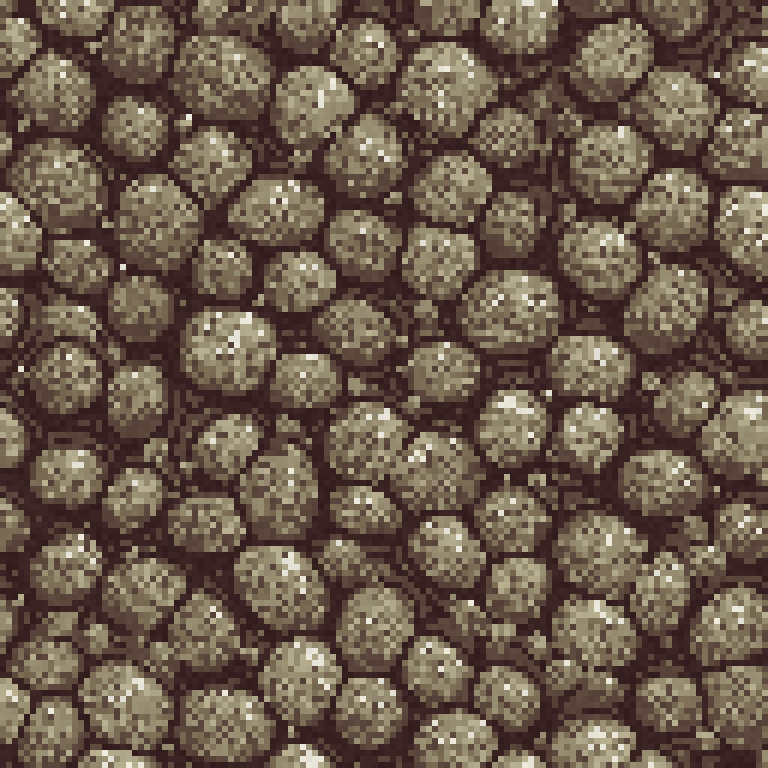
This texture is drawn by a WebGL 2 fragment shader. Its source:

```glsl
#version 300 es
precision highp float;

uniform vec2 u_resolution;
out vec4 fragColor;

const float BLOCKS = 128.0;        // mosaic blocks across the canvas
const float STONES = 9.0;          // large stones across the canvas
const float PEBBLE_SCALE = 2.3;    // pebble cells per stone cell
const float TILT = -0.48;          // slope of the rows of stones
const vec2 LIGHT = vec2(0.35, 0.94);

struct Stone {
  float dist;     // signed distance to the nearest outline
  float second;   // distance to the next outline
  vec2 local;     // position relative to centre and radius
  float seed;
};

float hash(vec2 p) {
  vec3 q = fract(vec3(p.xyx) * 0.1031);
  q += dot(q, q.yzx + 33.33);
  return fract((q.x + q.y) * q.z);
}

vec2 hash2(vec2 p) {
  return vec2(hash(p + 17.0), hash(p + 71.0));
}

mat2 rotation(float angle) {
  float c = cos(angle), s = sin(angle);
  return mat2(c, s, -s, c);
}

// Rounded, slightly boxy ellipse of unit size
float roundness(vec2 q, float seed) {
  float stretch = mix(0.86, 1.2, fract(seed * 13.7));
  q = abs(rotation((fract(seed * 7.3) - 0.5) * 1.2) * q);
  q = pow(q * vec2(1.0 / stretch, stretch), vec2(2.4));
  return pow(q.x + q.y, 1.0 / 2.4);
}

void addStone(inout Stone s, vec2 offset, float radius, float seed) {
  vec2 local = offset / radius;
  float d = (roundness(local, seed) - 1.0) * radius;
  if (d < s.dist) {
    s = Stone(d, s.dist, local, seed);
  } else {
    s.second = min(s.second, d);
  }
}

Stone largeStones(vec2 p) {
  Stone s = Stone(9.0, 9.0, vec2(0.0), 0.0);
  float row = floor(p.y);
  for (int y = -1; y <= 1; y++) {
    float r = row + float(y);
    float shift = 0.5 * mod(r, 2.0);
    for (int x = -1; x <= 1; x++) {
      vec2 id = vec2(floor(p.x - shift) + float(x), r);
      vec2 centre = id + vec2(shift, 0.0) + 0.5 + (hash2(id) - 0.5) * 0.42;
      float seed = hash(id + 137.0);
      addStone(s, p - centre, mix(0.32, 0.53, hash(id + 211.0)), seed);
    }
  }
  return s;
}

// Pebbles shrink to fit the gaps between the large stones
Stone pebbles(vec2 p) {
  Stone s = Stone(9.0, 9.0, vec2(0.0), 0.0);
  vec2 cell = floor(p * PEBBLE_SCALE);
  for (int y = -1; y <= 1; y++) {
    for (int x = -1; x <= 1; x++) {
      vec2 id = cell + vec2(x, y);
      vec2 centre = (id + 0.2 + 0.6 * hash2(id + 307.0)) / PEBBLE_SCALE;
      float radius = min(0.23, largeStones(centre).dist - 0.05);
      if (radius > 0.05) addStone(s, p - centre, radius, hash(id + 401.0));
    }
  }
  return s;
}

// Lit dome with sparse grains and a fine checker dither
float stoneTone(Stone s, vec2 light, float grain, float checker) {
  float dome = dot(s.local, light);
  float rim = smoothstep(0.55, 1.05, length(s.local));
  float shine = 1.0 - smoothstep(0.1, 0.55, length(s.local - light * 0.6));
  float tone = 0.5 + 0.2 * dome - 0.17 * rim + 0.24 * shine * s.seed;
  tone += (s.seed - 0.5) * 0.2 + checker * 0.06 + grain * abs(grain) * 0.46;
  return max(tone, 0.15);
}

vec3 palette(float tone) {
  if (tone < 0.1) return vec3(0.22, 0.13, 0.13);
  if (tone < 0.27) return vec3(0.35, 0.27, 0.23);
  if (tone < 0.47) return vec3(0.48, 0.42, 0.33);
  if (tone < 0.72) return vec3(0.59, 0.55, 0.44);
  if (tone < 0.96) return vec3(0.70, 0.67, 0.55);
  return vec3(0.91, 0.90, 0.85);
}

void main() {
  vec2 uv = gl_FragCoord.xy / min(u_resolution.x, u_resolution.y);
  vec2 block = floor(uv * BLOCKS);
  mat2 turn = rotation(-TILT);
  vec2 p = turn * ((block + 0.5) / BLOCKS * STONES) + 40.0;
  vec2 light = turn * LIGHT;

  float grain = hash(block + 503.0) * 2.0 - 1.0;
  float checker = mod(block.x + block.y, 2.0) * 2.0 - 1.0;
  Stone big = largeStones(p);

  // Mortar with a dark contour, wider on the shaded side
  float side = dot(normalize(big.local + 0.0001), light);
  float contour = step(0.035, big.dist) * step(big.dist, 0.125 - 0.03 * side);
  float seam = step(big.second - big.dist, 0.075) * step(-0.12, big.dist);
  float tone = max(contour, seam) > 0.5 ? 0.0 : 0.2;
  if (tone > 0.1 && grain > 0.8) tone = 0.35;

  if (big.dist < 0.0 && seam < 0.5) {
    tone = stoneTone(big, light, grain, checker);
  } else if (big.dist > 0.05) {
    Stone small = pebbles(p);
    if (small.dist < 0.0) tone = stoneTone(small, light, grain, checker) - 0.05;
  }

  vec3 tint = (hash(block + 607.0) - 0.5) * vec3(0.05, 0.05, 0.04);
  fragColor = vec4(palette(tone) + tint, 1.0);
}
```
